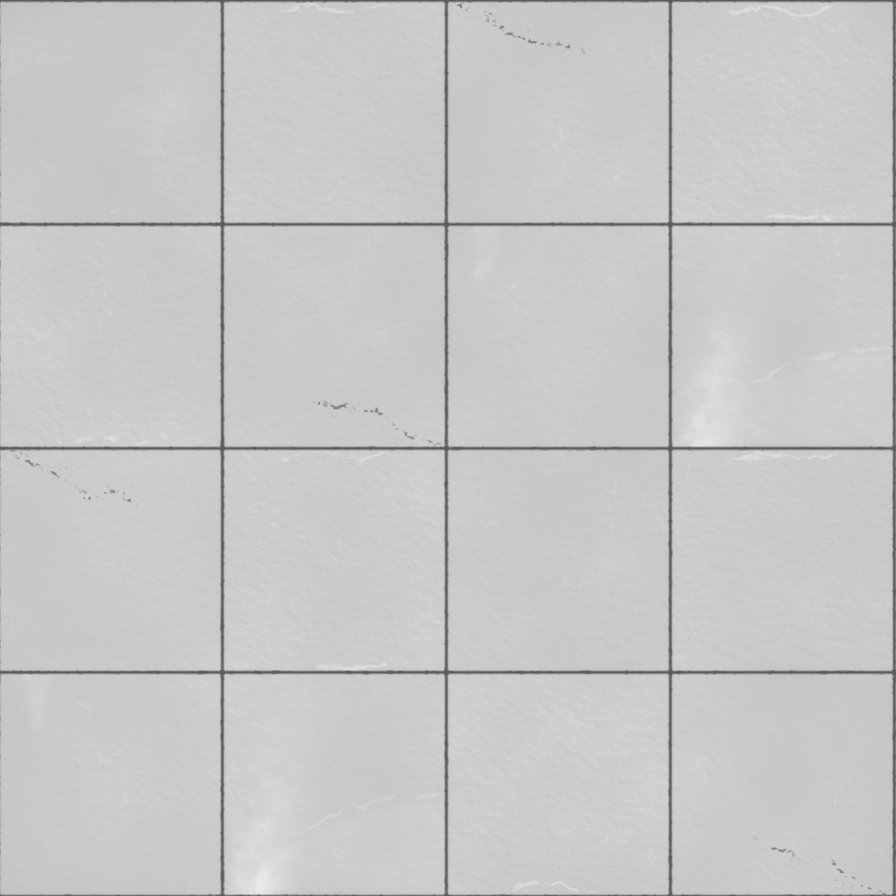
Give the GLSL for this texture, as a three.js fragment shader.

```glsl
#define TILES 4.0
#define GROUT_SHIFT vec2(-0.0018, -0.0004)
#define GROUT_EDGE 0.0031
#define NICK_DEPTH 0.0006
#define STONE vec3(0.793)
#define GROUT vec3(0.36)
#define SPECK vec3(0.46)
#define GRAIN 0.055
#define CLOUD 0.05
#define VEIN_LIGHT 0.06
#define PATCH_LIGHT 0.1

varying vec2 vUv;

float hash(vec2 p) {
  return fract(sin(dot(p, vec2(127.1, 311.7))) * 43758.5);
}

// Value noise that wraps after a whole number of cells
float noise(vec2 p, float period) {
  vec2 i = floor(p), f = fract(p);
  f = f * f * (3.0 - 2.0 * f);
  vec2 a = mod(i, period), b = mod(i + 1.0, period);
  return mix(mix(hash(a), hash(vec2(b.x, a.y)), f.x),
             mix(hash(vec2(a.x, b.y)), hash(b), f.x), f.y);
}

float fbm(vec2 uv, float cells) {
  float sum = 0.0, gain = 0.5;
  for (int k = 0; k < 4; k++) {
    sum += gain * noise(uv * cells, cells);
    cells *= 2.0;
    gain *= 0.5;
  }
  return sum / 0.9375;
}

float isKind(float kind, float wanted) {
  return 1.0 - step(0.5, abs(kind - wanted));
}

float span(float x, float from, float to) {
  return smoothstep(from, from + 0.06, x) * (1.0 - smoothstep(to - 0.06, to, x));
}

float stroke(float offset, float width) {
  return 1.0 - smoothstep(0.2 * width, width, abs(offset));
}

void main() {
  vec2 grid = (vUv - GROUT_SHIFT) * TILES;
  vec2 id = mod(floor(grid), TILES);
  vec2 p = fract(grid);

  // Eight slab kinds; each pair of rows moves along by two slabs
  float row = TILES - 1.0 - id.y;
  float kind = mod(id.x + 2.0 * floor(row / 2.0), 4.0) + 4.0 * mod(row, 2.0);

  // Kinds 4 and 5 are kinds 1 and 2 turned half way round
  float turned = isKind(kind, 4.0) + isKind(kind, 5.0);
  p = mix(p, 1.0 - p, turned);
  kind -= 3.0 * turned;
  float veined = isKind(kind, 1.0) + isKind(kind, 3.0);
  float bright = isKind(kind, 7.0);

  // Soft clouds and a slanted, embossed grain
  vec2 slant = vec2(vUv.x + vUv.y, vUv.y - vUv.x);
  float cloud = fbm(vUv, 8.0);
  float rough = fbm(vUv, 64.0);
  float relief = fbm(slant, 110.0) - fbm(slant + vec2(0.003, 0.001), 110.0);
  float coarse = 0.5 + 0.35 * veined + 0.4 * smoothstep(0.35, 0.65, cloud);
  float tone = CLOUD * (cloud - 0.5) + GRAIN * relief * coarse;
  tone += 0.006 * veined - 0.006 * isKind(kind, 0.0);

  // Pale veins, along the slab edges and across the bright slab
  float wobble = 0.05 * (fbm(vUv, 32.0) - 0.5) + 0.04 * (rough - 0.5);
  float y = p.y + wobble;
  float top = stroke(y - 0.965 - 0.015 * sin(p.x * 19.0), 0.012);
  float base = stroke(y - 0.035, 0.012) * isKind(kind, 3.0);
  float arc = stroke(y - 0.45 + 0.5 * pow(1.0 - p.x, 2.5), 0.014);
  float veins = veined * (top * span(p.x, 0.23, 0.76) + base * span(p.x, 0.4, 0.82));
  veins += 0.6 * bright * arc * span(p.x, 0.3, 1.0);
  float squiggle = stroke(fbm(vUv, 20.0) - 0.5, 0.02);
  veins += 0.3 * squiggle * smoothstep(0.6, 0.8, noise(vUv * 16.0, 16.0));
  tone += VEIN_LIGHT * veins * smoothstep(0.3, 0.55, rough);

  // Chalky patches, fading upwards
  float streak = (p.x - 0.15 - 0.2 * p.y + wobble) / (0.11 + 0.08 * p.y);
  float patches = bright * exp(-streak * streak - 2.4 * p.y);
  patches += 0.15 * bright * span(p.y, 0.0, 0.45 - 0.5 * pow(1.0 - p.x, 2.5));
  float wedge = stroke(p.x - 0.17 + wobble, 0.03 + 0.3 * max(p.y - 0.72, 0.0));
  patches += 0.25 * isKind(kind, 6.0) * wedge * smoothstep(0.68, 0.8, p.y);
  vec2 haze = (p - vec2(0.74, 0.5)) / vec2(0.13, 0.1);
  patches += 0.15 * isKind(kind, 0.0) * exp(-dot(haze, haze));
  tone += PATCH_LIGHT * patches * (0.4 + 1.2 * rough);
  vec3 color = STONE + tone;

  // Broken dark crack with a few stray pits
  float away = y - 0.99 + 0.4 * p.x - 0.025 * sin(14.0 * p.x);
  float pits = noise(vUv * 340.0, 340.0);
  float crack = stroke(away, 0.016) * smoothstep(0.42, 0.75, pits);
  crack *= smoothstep(0.2, 0.5, noise(vUv * 70.0, 70.0));
  crack += 0.3 * stroke(away - 0.03, 0.08) * smoothstep(0.84, 0.96, pits);
  crack *= isKind(kind, 2.0) * span(p.x, 0.0, 0.64);
  color = mix(color, SPECK, 0.8 * min(crack, 1.0));

  // Soft grout with small nicks and round junctions
  vec2 d = abs(fract(grid + 0.5) - 0.5) / TILES;
  float nick = NICK_DEPTH * smoothstep(0.55, 0.95, noise(vUv * 256.0, 256.0));
  float seam = min(min(d.x, d.y) - nick, length(d) - 0.002);
  color -= 0.01 * (1.0 - smoothstep(0.002, 0.008, seam));
  color = mix(GROUT, color, smoothstep(0.0, GROUT_EDGE, seam));

  gl_FragColor = vec4(color, 1.0);
}
```
